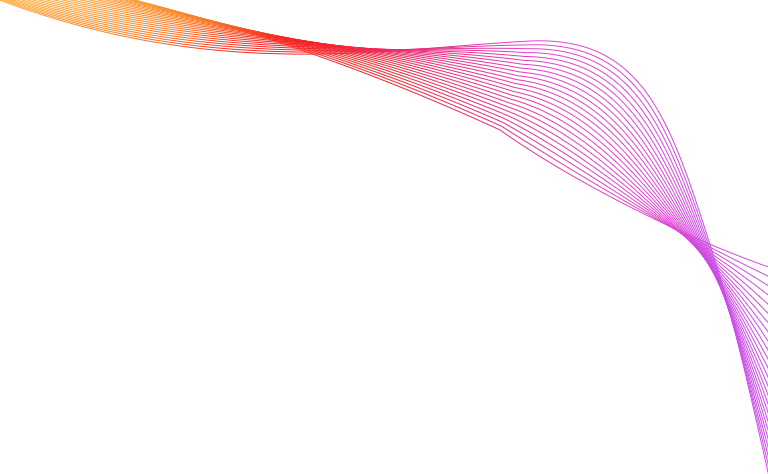
Reproduce this background procedurally as a Shadertoy shader.

```glsl
// Draws a twisting ribbon of fine lines, from orange through red to violet, on white.

#define LINE_COUNT 24
#define LINE_WIDTH 1.0
#define CANVAS_WIDTH 768.0
#define TINT_SHIFT 90.0
#define NEWTON_STEPS 5

// Bezier chains of three cubics that bound the ribbon; y runs downward.
const vec2 EDGE_A[10] = vec2[10](
    vec2(-120, -69), vec2(20, -18), vec2(211, -3), vec2(500, 130),
    vec2(545, 162), vec2(610, 199), vec2(680, 231),
    vec2(715, 247), vec2(745, 259), vec2(780, 271));
const vec2 EDGE_B[10] = vec2[10](
    vec2(-6, -2), vec2(215, 82), vec2(380, 49), vec2(530, 41),
    vec2(648, 36), vec2(672, 125), vec2(718, 270),
    vec2(735, 326), vec2(752, 400), vec2(780, 526));

const vec3 AMBER  = vec3(1.00, 0.70, 0.25);
const vec3 ORANGE = vec3(1.00, 0.50, 0.12);
const vec3 RED    = vec3(0.96, 0.14, 0.14);
const vec3 ROSE   = vec3(0.91, 0.17, 0.48);
const vec3 ORCHID = vec3(0.88, 0.27, 0.80);
const vec3 VIOLET = vec3(0.79, 0.30, 0.90);

vec2 bezier(vec2 a, vec2 b, vec2 c, vec2 d, float t) {
    float u = 1.0 - t;
    return u * u * u * a + 3.0 * u * t * (u * b + t * c) + t * t * t * d;
}

vec2 bezierTangent(vec2 a, vec2 b, vec2 c, vec2 d, float t) {
    float u = 1.0 - t;
    return 3.0 * (u * u * (b - a) + 2.0 * u * t * (c - b) + t * t * (d - c));
}

vec2 knot(int i, float blend) {
    return mix(EDGE_A[i], EDGE_B[i], blend);
}

// Distance to one blended line; every line advances steadily in x.
float lineDistance(vec2 p, float blend) {
    int first = p.x < knot(3, blend).x ? 0 : (p.x < knot(6, blend).x ? 3 : 6);
    vec2 a = knot(first, blend);
    vec2 b = knot(first + 1, blend);
    vec2 c = knot(first + 2, blend);
    vec2 d = knot(first + 3, blend);

    float t = clamp((p.x - a.x) / (d.x - a.x), 0.0, 1.0);
    for (int i = 0; i < NEWTON_STEPS; i++) {
        float error = bezier(a, b, c, d, t).x - p.x;
        t = clamp(t - error / bezierTangent(a, b, c, d, t).x, 0.0, 1.0);
    }
    vec2 tangent = normalize(bezierTangent(a, b, c, d, t));
    return abs(p.y - bezier(a, b, c, d, t).y) * tangent.x;
}

vec3 ribbonColor(float x) {
    vec3 color = mix(AMBER, ORANGE, smoothstep(0.0, 180.0, x));
    color = mix(color, RED, smoothstep(150.0, 310.0, x));
    color = mix(color, ROSE, smoothstep(320.0, 470.0, x));
    color = mix(color, ORCHID, smoothstep(430.0, 600.0, x));
    return mix(color, VIOLET, smoothstep(600.0, 768.0, x));
}

void mainImage(out vec4 fragColor, in vec2 fragCoord) {
    // Canvas units, measured from the top left.
    float pixel = CANVAS_WIDTH / iResolution.x;
    vec2 p = vec2(fragCoord.x, iResolution.y - fragCoord.y) * pixel;
    vec3 color = vec3(1.0);

    // Layer the lines, with coverage kept correct below one pixel.
    for (int i = 0; i < LINE_COUNT; i++) {
        float blend = float(i) / float(LINE_COUNT - 1);
        float edge = 0.5 + (0.5 * LINE_WIDTH - lineDistance(p, blend)) / pixel;
        float coverage = clamp(edge, 0.0, min(1.0, LINE_WIDTH / pixel));
        vec3 tint = ribbonColor(p.x + TINT_SHIFT * (blend - 0.5));
        color = mix(color, tint, coverage);
    }
    fragColor = vec4(color, 1.0);
}
```
